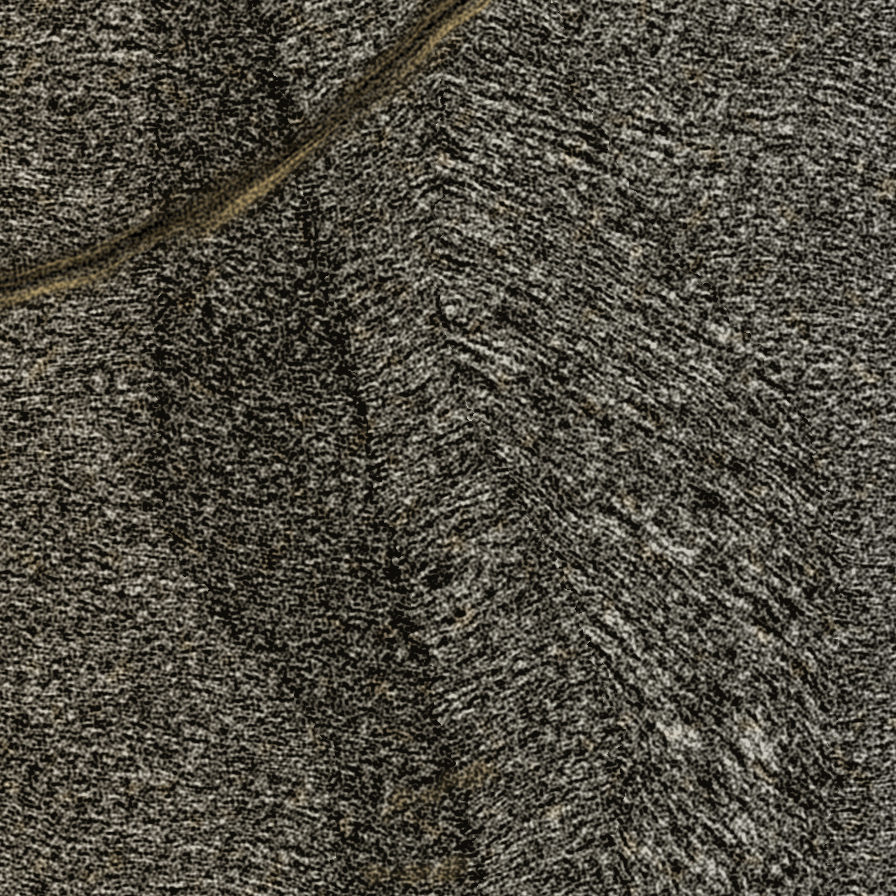
Give the GLSL for this texture, as a Shadertoy shader.

```glsl
// Weathered fibrous surface: five zones of combed grain meet at dark seams,
// crossed at the upper left by a curved tan ridge. Each zone stretches
// gradient noise along its own fibre direction; tone then maps to colour.

const vec3 DARK = vec3(0.055, 0.048, 0.030);
const vec3 LIGHT = vec3(0.650, 0.640, 0.600);
const vec3 MID_WARMTH = vec3(0.0, -0.03, -0.08);
const vec3 OCHRE_TINT = vec3(0.035, 0.012, -0.025);
const vec3 RIDGE_TAN = vec3(0.46, 0.40, 0.27);
const vec3 RIDGE_SHADOW = vec3(0.11, 0.09, 0.05);

// Zone settings, from left to right
const float FIBRE_ANGLE[5] = float[5](-0.08, -0.18, 0.45, -0.56, -0.10);
const float FIBRE_BEND[5] = float[5](0.25, 0.0, 0.15, 0.45, -0.30);
const float FIBRE_DEPTH[5] = float[5](0.12, 0.07, 0.13, 0.19, 0.11);
const float ZONE_TONE[5] = float[5](0.42, 0.29, 0.43, 0.45, 0.48);
const vec4 SEAM_DEPTH = vec4(0.20, 0.34, 0.14, 0.10);
const vec4 SEAM_WIDTH = vec4(0.009, 0.009, 0.016, 0.016);

const vec2 FIBRE_SCALE = vec2(14.0, 120.0);
const vec2 STRAND_SCALE = vec2(75.0, 205.0);
const float GRAIN_SCALE = 225.0;
const float STRAND_DEPTH = 0.23;
const float GRAIN_DEPTH = 0.25;
const mat2 GRAIN_TURN = mat2(0.8, 0.6, -0.6, 0.8);

float hash(vec2 p) {
    vec3 q = fract(p.xyx * vec3(0.1031, 0.1030, 0.0973));
    q += dot(q, q.yzx + 33.33);
    return fract((q.x + q.y) * q.z);
}

float corner(vec2 cell, vec2 offset) {
    float a = 6.2832 * hash(cell);
    return dot(vec2(cos(a), sin(a)), offset);
}

// Gradient noise, scaled to a standard deviation near one
float noise(vec2 p) {
    vec2 i = floor(p), f = p - i;
    vec2 w = f * f * f * (f * (f * 6.0 - 15.0) + 10.0);
    vec2 e = vec2(1.0, 0.0);
    float low = mix(corner(i, f), corner(i + e, f - e), w.x);
    float high = mix(corner(i + e.yx, f - e.yx), corner(i + 1.0, f - 1.0), w.x);
    return 4.0 * mix(low, high, w.y);
}

float bell(float x) { return exp(-x * x); }

// Horizontal positions of the four seams at height y
vec4 seamLines(float y) {
    return vec4(0.375 - 0.20 * smoothstep(0.12, 0.45, y),
                0.370 + 0.25 * (0.67 - y),
                0.690 - 0.20 * smoothstep(0.15, 0.70, y),
                0.930 - 0.31 * smoothstep(0.40, 1.00, y));
}

float segmentDistance(vec2 p, vec2 a, vec2 b) {
    vec2 ab = b - a;
    return length(p - a - ab * clamp(dot(p - a, ab) / dot(ab, ab), 0.0, 1.0));
}

vec3 toneColour(float t) {
    t = clamp(t, 0.0, 1.25);
    return mix(DARK, LIGHT, t) + MID_WARMTH * t * max(1.0 - t, 0.0);
}

// Tan strands that part and rejoin around a dark crease
vec3 addRidge(vec3 base, vec2 p, float grain) {
    float slope = 0.23 + 1.5 * p.x;
    float d = (p.y - 0.66 - 0.23 * p.x - 0.75 * p.x * p.x) / sqrt(1.0 + slope * slope);
    d += 0.0025 * noise(p * 14.0);
    float gap = 0.008 + 0.022 * smoothstep(0.0, 0.14, abs(p.x - 0.31));
    float streak = noise(vec2(p.x * 9.0, d * 190.0));
    float crease = bell((d - 0.5 * gap - 0.006) / 0.019);
    float strands = bell(d / 0.009) + 0.6 * bell((d - gap) / 0.006);
    vec3 tan = RIDGE_TAN * (0.82 + 0.24 * streak + 0.20 * grain);
    vec3 shadow = RIDGE_SHADOW * (1.1 + 0.5 * streak + 0.5 * grain);
    base = mix(base, shadow, 0.8 * crease);
    return mix(base, tan, clamp(strands * (0.70 + 0.25 * streak), 0.0, 0.85));
}

void mainImage(out vec4 fragColor, in vec2 fragCoord) {
    vec2 p = fragCoord / iResolution.xy;

    // Zone and seams, with ragged borders
    float ragged = p.x + 0.004 * noise(p * 22.0) + 0.004 * noise(p * 85.0);
    vec4 toSeam = vec4(ragged) - seamLines(p.y);
    int zone = int(dot(step(vec4(0.0), toSeam), vec4(1.0)));
    vec4 seam = exp(-toSeam * toSeam / (SEAM_WIDTH * SEAM_WIDTH));

    // Fibre coordinates: x runs along the fibres, y across them
    float angle = FIBRE_ANGLE[zone] + FIBRE_BEND[zone] * (p.y - 0.5);
    vec2 axis = vec2(cos(angle), sin(angle));
    vec2 q = p - vec2(0.7, 0.5);
    q = vec2(dot(q, axis), dot(q, vec2(-axis.y, axis.x)));
    q.y += 0.006 * noise(p * 6.0) + 0.0012 * noise(p * 24.0);

    // Tone from broad shade, fibres, strands and grain
    float patches = noise(p * 9.0 + 40.0);
    float grain = noise(GRAIN_TURN * p * GRAIN_SCALE + 300.0);
    float tone = ZONE_TONE[zone] + 0.03 * patches + 0.04 * noise(p * 38.0);
    tone += FIBRE_DEPTH[zone] * (1.0 + 0.25 * patches) * noise(q * FIBRE_SCALE);
    tone += STRAND_DEPTH * noise(q * STRAND_SCALE + 17.0) + GRAIN_DEPTH * grain;
    tone -= dot(seam, SEAM_DEPTH) * (0.8 + 0.35 * noise(p * 60.0));
    vec3 colour = toneColour(tone);

    // Ochre stains, warmer towards the left
    float stain = smoothstep(0.8, 2.2, noise(GRAIN_TURN * p * 33.0 + 9.0));
    colour += OCHRE_TINT * (stain + 0.5 * (0.6 - p.x)) * smoothstep(0.0, 0.4, tone);

    // Two frayed tan scraps near the bottom
    for (int i = 0; i < 2; i++) {
        vec2 a = vec2(0.43 - 0.02 * float(i), 0.095 - 0.07 * float(i));
        float d = segmentDistance(p, a, a + vec2(0.11, 0.045 - 0.04 * float(i)));
        d += 0.005 * noise(p * 35.0) + 0.002 * noise(p * 100.0);
        float scrap = 1.0 - smoothstep(0.002, 0.014, d);
        colour = mix(colour, RIDGE_TAN * (0.85 + 0.3 * grain), 0.5 * scrap);
    }

    colour = addRidge(colour, p, grain);
    fragColor = vec4(clamp(colour, 0.0, 1.0), 1.0);
}
```
